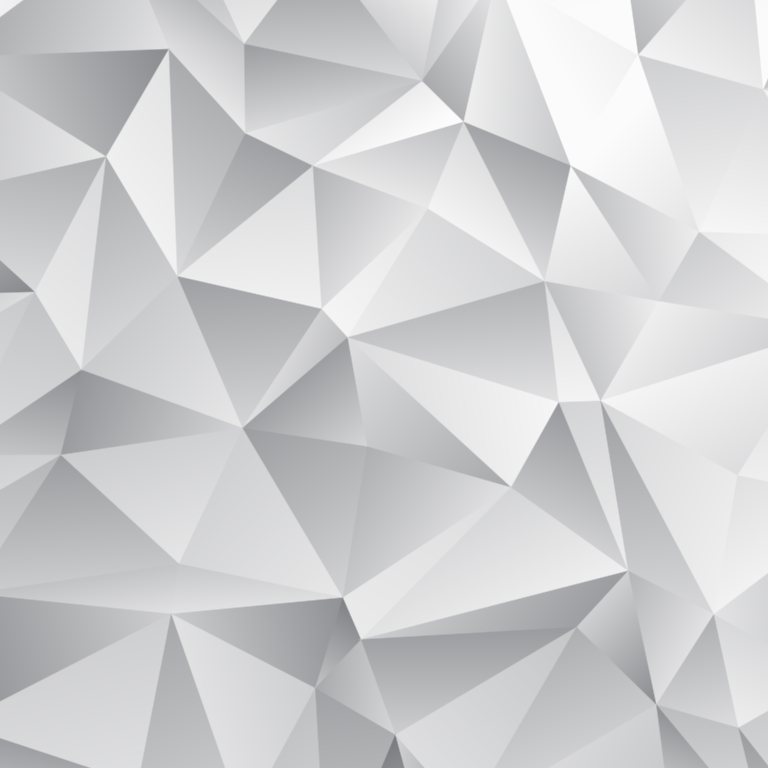
Reproduce this background procedurally as a three.js fragment shader.

```glsl
// Pale grey low-poly relief: a jittered, tilted grid of vertices is split into
// triangles, and each facet carries its own linear gradient, mostly dark at the top.
// Facets are blended by edge coverage, then lit softly from the upper right.

varying vec2 vUv;

vec2 hash2(vec2 cell) {
  vec3 q = fract(cell.xyx * vec3(0.1031, 0.1030, 0.0973));
  q += dot(q, q.yzx + 33.33);
  return fract((q.xx + q.yz) * q.zy);
}

float cross2(vec2 a, vec2 b) {
  return a.x * b.y - a.y * b.x;
}

vec2 gridVertex(vec2 cell) {
  return cell + 0.88 * (hash2(cell) - 0.5);
}

// Signed distance to the line a-b, positive on its left.
float sideDistance(vec2 p, vec2 a, vec2 b) {
  return cross2(b - a, p - a) / length(b - a);
}

// Smaller doubled area of the two triangles made by the diagonal a-c.
float smallerHalf(vec2 a, vec2 b, vec2 c, vec2 d) {
  return min(cross2(b - a, c - a), cross2(c - a, d - a));
}

// Returns tone times coverage, and coverage, for one counter-clockwise triangle.
vec2 facet(vec2 p, vec2 a, vec2 b, vec2 c, float lightness, float turn) {
  float inside = min(sideDistance(p, a, b), min(sideDistance(p, b, c), sideDistance(p, c, a)));
  float coverage = clamp(inside / 0.013 + 0.5, 0.0, 1.0);

  // Gradient axis: downward on the canvas, with a few facets turned far away.
  float spread = turn * 2.0 - 1.0;
  float angle = -1.19 + 3.0 * spread * abs(spread);
  vec2 axis = vec2(cos(angle), sin(angle));
  vec3 ends = vec3(dot(a, axis), dot(b, axis), dot(c, axis));
  float low = min(ends.x, min(ends.y, ends.z));
  float high = max(ends.x, max(ends.y, ends.z));
  float t = clamp((dot(p, axis) - low) / (high - low), 0.0, 1.0);

  // Dark facets have the strongest gradients.
  float k = pow(lightness, 0.8);
  float tone = mix(0.52, 0.88, k) + t * mix(0.29, 0.08, k);
  return vec2(tone, 1.0) * coverage;
}

void main() {
  vec2 p = mat2(0.93, 0.37, -0.37, 0.93) * vUv * 6.1 + vec2(23.3, 11.6);
  vec2 home = floor(p);
  vec2 sum = vec2(0.0);

  // Quads of the neighbouring cells, each cut along its better diagonal.
  for (int j = -1; j <= 1; j++) {
    for (int i = -1; i <= 1; i++) {
      vec2 cell = home + vec2(float(i), float(j));
      vec2 a = gridVertex(cell);
      vec2 b = gridVertex(cell + vec2(1.0, 0.0));
      vec2 c = gridVertex(cell + vec2(1.0, 1.0));
      vec2 d = gridVertex(cell + vec2(0.0, 1.0));
      vec2 light = hash2(cell + 71.0);
      vec2 turn = hash2(cell + 137.0);
      // The second half differs clearly from the first.
      light.y = fract(light.x + 0.3 + 0.4 * light.y);

      if (smallerHalf(a, b, c, d) > smallerHalf(b, c, d, a)) {
        sum += facet(p, a, b, c, light.x, turn.x);
        sum += facet(p, a, c, d, light.y, turn.y);
      } else {
        sum += facet(p, b, c, d, light.x, turn.x);
        sum += facet(p, b, d, a, light.y, turn.y);
      }
    }
  }

  // Broad light from the upper right and a faint cool tint in the shade.
  float tone = sum.x / max(sum.y, 0.001);
  tone += 0.1 * dot(vUv - 0.5, vec2(0.7, 1.0));
  tone = min(tone, 0.985);
  vec3 colour = vec3(tone) + vec3(-0.012, -0.004, 0.03) * (1.0 - tone);
  gl_FragColor = vec4(colour, 1.0);
}
```
